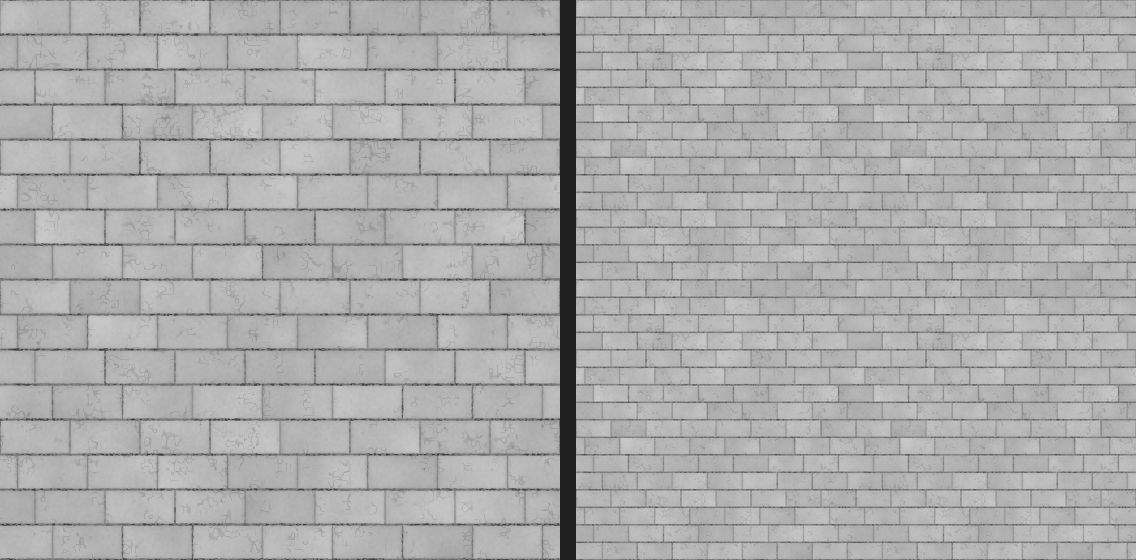
Left, the tile; right, the same tile 2 across and 2 down.
A three.js fragment shader for this texture:

```glsl
varying vec2 vUv;

const vec2 BRICKS = vec2(8.0, 16.0);        // repeats across and down
const float ROW_STEP = 0.25;                // sideways shift per row, in bricks
const float STEP_ROWS = 4.0;                // rows before the shift repeats
const float BED_LIFT = 0.0008;              // bed joints sit just above the grid
const vec2 JOINT_HALF = vec2(0.0013, 0.0018); // upright, bed
const float JOINT_SOFT = 0.0011;
const float JOINT_WOBBLE = 0.0012;
const float EDGE_FADE = 0.0035;
const float EDGE_SHADE = 0.09;
const float FACE_DARK = 0.680;
const float FACE_LIGHT = 0.740;
const float CLOUD_GAIN = 0.060;
const float GLOW_GAIN = 0.050;
const float GRAIN_GAIN = 0.022;
const float CURL_GAIN = 0.075;
const float PIT_GAIN = 0.070;
const float MORTAR = 0.50;
const float DIRT = 0.24;

float hash(vec2 cell, float seed) {
  vec3 q = fract(vec3(cell, seed * 7.31 + 1.7) * 0.1031);
  q += dot(q, q.zyx + 31.32);
  return fract((q.x + q.y) * q.z);
}

// Value noise that wraps over the canvas
float noise(vec2 uv, vec2 cells, float seed) {
  vec2 p = uv * cells;
  vec2 i = floor(p);
  vec2 f = p - i;
  f = f * f * (3.0 - 2.0 * f);
  vec2 a = mod(i, cells);
  vec2 b = mod(i + 1.0, cells);
  return mix(mix(hash(a, seed), hash(vec2(b.x, a.y), seed), f.x),
             mix(hash(vec2(a.x, b.y), seed), hash(b, seed), f.x), f.y);
}

float brickFace(vec2 uv, vec2 local, vec2 id) {
  float seed = 3.0 + 60.0 * hash(id, 1.0);
  float tone = mix(FACE_DARK, FACE_LIGHT, hash(id, 2.0));

  // Broad clouds and a glow towards one end
  float cloud = 0.65 * noise(uv, vec2(20.0), seed) + 0.35 * noise(uv, vec2(48.0), seed + 1.0);
  tone += CLOUD_GAIN * (cloud - 0.5);
  vec2 glowAt = vec2(step(0.5, hash(id, 3.0)), hash(id, 4.0));
  float glow = 1.0 - smoothstep(0.0, 0.8, length((local - glowAt) * vec2(1.0, 0.6)));
  tone += GLOW_GAIN * glow * hash(id, 5.0);

  // Fine grain, curled scratches and pits
  tone += GRAIN_GAIN * (noise(uv, vec2(220.0), seed + 2.0) - 0.5);
  float patches = smoothstep(0.55, 0.80, noise(uv, vec2(42.0), seed + 3.0));
  float curl = 1.0 - smoothstep(0.02, 0.13, abs(noise(uv, vec2(130.0), seed + 4.0) - 0.55));
  tone -= CURL_GAIN * curl * patches;
  float pit = smoothstep(0.83, 0.97, noise(uv, vec2(190.0), seed + 5.0));
  return tone - PIT_GAIN * pit * (0.3 + 0.7 * patches);
}

void main() {
  // Brick layout
  vec2 grid = vec2(vUv.x, vUv.y - BED_LIFT) * BRICKS;
  float row = mod(floor(grid.y), BRICKS.y);
  grid.x -= ROW_STEP * mod(BRICKS.y - 1.0 - row, STEP_ROWS);
  vec2 local = fract(grid);
  vec2 id = vec2(mod(floor(grid.x), BRICKS.x), row);

  // Distances to the nearest upright and bed joint
  vec2 gap = min(local, 1.0 - local) / BRICKS;
  float rough = noise(vUv, vec2(240.0), 71.0) - 0.5;
  vec2 worn = gap + JOINT_WOBBLE * rough;
  vec2 joint = 1.0 - smoothstep(JOINT_HALF - JOINT_SOFT, JOINT_HALF + JOINT_SOFT, worn);

  // Face, darkened softly beside the joints
  float tone = brickFace(vUv, local, id);
  vec2 fade = exp(-gap / EDGE_FADE);
  tone -= EDGE_SHADE * max(fade.x, fade.y);

  // Mortar with uneven, speckled dirt
  float uprightId = mod(floor(grid.x + 0.5), BRICKS.x);
  float uprightDirt = hash(vec2(uprightId, row), 6.0);
  float bedDirt = smoothstep(0.10, 0.60, noise(vUv, vec2(24.0, 16.0), 72.0));
  float speckle = smoothstep(0.38, 0.75, noise(vUv, vec2(330.0), 73.0));
  float upright = MORTAR + 0.06 - DIRT * uprightDirt * uprightDirt * (0.35 + 0.65 * speckle);
  float bed = MORTAR - DIRT * (0.25 + 0.75 * bedDirt) * (0.15 + 0.85 * speckle);
  tone = mix(tone, upright, joint.x * mix(0.75, 1.0, uprightDirt));
  tone = mix(tone, bed, joint.y);

  gl_FragColor = vec4(vec3(tone), 1.0);
}
```
